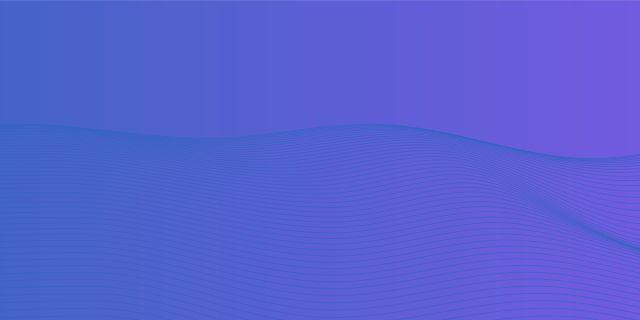
Give the GLSL for this background, as a Shadertoy shader.

```glsl
// Depth below the top edge of a strand; t runs from the first strand (0) to the last (1)
float strandDepth(float x, float t) {
    // Turning points, from left to right
    float leftCrest = 0.052 + 0.234 * t;
    float leftTrough = 0.651 + 0.39 * smoothstep(0.0, 0.6, t);
    float rightCrest = 1.159 + 0.56 * t;
    float rightTrough = 1.849 + 0.495 * t;

    // Height of each slope; the right one swells mid-way and folds the strands together
    float swell = exp(-pow(abs(t - 0.46) / 0.2, 2.0));
    float leftFall = 0.044 + 0.104 * t;
    float middleRise = 0.044 + 0.034 * t;
    float rightFall = 0.107 - 0.021 * t + 0.138 * swell;

    float depth = 0.388 + 0.083 * t + 0.516 * t * t;
    depth += middleRise - leftFall;
    depth += 0.02 * t * (1.0 - smoothstep(leftCrest - 0.8, leftCrest, x));
    depth += leftFall * smoothstep(leftCrest, leftTrough, x);
    depth -= middleRise * smoothstep(leftTrough, rightCrest, x);
    depth += rightFall * smoothstep(rightCrest, rightTrough, x);
    depth -= 0.117 * smoothstep(rightTrough, rightTrough + 0.7, x);
    return depth;
}

// Share of a pixel covered by a thin line at the given distance
float lineCoverage(float distance, float halfWidth, float pixel) {
    return clamp((halfWidth - distance) / pixel + 0.5, 0.0, 1.0)
         - clamp((-halfWidth - distance) / pixel + 0.5, 0.0, 1.0);
}

void mainImage(out vec4 fragColor, in vec2 fragCoord) {
    vec2 uv = fragCoord / iResolution.xy;
    float x = 2.0 * uv.x;
    float depth = 1.0 - uv.y;
    float pixel = 1.0 / iResolution.y;

    // Blue to violet backdrop
    vec3 blue = vec3(0.272, 0.39, 0.78);
    vec3 indigo = vec3(0.358, 0.373, 0.83);
    vec3 violet = vec3(0.445, 0.355, 0.872);
    vec3 color = mix(blue, indigo, min(x, 1.0));
    color = mix(color, violet, max(x - 1.0, 0.0));

    // Pale hairline along the top
    color = mix(color, vec3(0.6, 0.65, 0.9), 0.3 * lineCoverage(depth, 0.0026, pixel));

    // Translucent strands, packed at the ridge and spreading downward
    float clearness = 1.0;
    for (int i = 0; i <= 50; i++) {
        float distance = abs(depth - strandDepth(x, float(i) / 46.0));
        clearness *= 1.0 - 0.68 * lineCoverage(distance, 0.0014, pixel);
    }
    vec3 strandColor = vec3(0.19, 0.395, 0.755);
    color = mix(strandColor, color, clearness);

    fragColor = vec4(color, 1.0);
}
```
